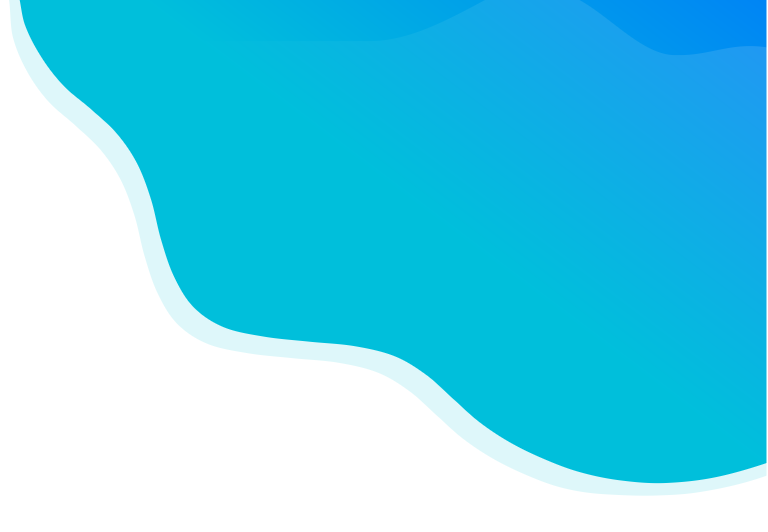
Write a Shadertoy shader that draws this background.

```glsl
// Layered wavy blue corner with a pale rim on a white sheet.
#define GRID vec2(768.0, 531.0)
#define KNOT_STEP 50.0
#define RIM_WIDTH 33.0
#define FADE_START 85.0
#define FADE_END 460.0
#define PAPER vec3(1.0)
#define RIM vec3(0.87, 0.97, 0.98)
#define TEAL vec3(0.0, 0.75, 0.86)
#define DEEP_BLUE vec3(0.0, 0.52, 0.96)
#define LIGHT_BLUE vec3(0.14, 0.58, 0.96)

// Shoreline height across the diagonal, at even steps along it.
const int KNOTS = 27;
const float SHORE[KNOTS] = float[KNOTS](
    30.0, 0.0, -16.0, -22.0, -18.0, -16.5, -26.0, -48.0, -78.0,
    -102.0, -113.0, -103.0, -72.0, -32.0, 9.0, 39.0, 52.0, 55.0,
    58.0, 68.0, 85.0, 108.0, 141.0, 186.0, 252.0, 350.0, 480.0);

float knot(int i) {
    return SHORE[clamp(i, 0, KNOTS - 1)];
}

// Catmull-Rom curve through the knots.
float shoreline(float along) {
    float k = along / KNOT_STEP;
    int i = int(floor(k));
    float f = fract(k);
    float a = knot(i - 1), b = knot(i), c = knot(i + 1), d = knot(i + 2);
    return b + 0.5 * f * (c - a + f * (2.0 * a - 5.0 * b + 4.0 * c - d
             + f * (3.0 * (b - c) + d - a)));
}

// The rim thins at the top left and near the lowest bend.
float rimWidth(float along) {
    float bend = (along - 1140.0) / 60.0;
    return RIM_WIDTH - 18.0 * exp(-along / 70.0) - 8.0 * exp(-bend * bend)
         + 7.0 * smoothstep(1190.0, 1250.0, along);
}

// Lower edge of the two deep waves hanging from the top.
float topWave(float x) {
    float left = 41.0 - 82.0 * smoothstep(370.0, 600.0, x);
    float ripple = sin(max(x - 680.0, 0.0) * 3.14159 / 140.0);
    float right = -9.0 + 64.0 * smoothstep(550.0, 675.0, x)
                - 9.0 * ripple * ripple;
    return max(left, right);
}

// Smooth coverage of the region where d is positive.
float cover(float d) {
    float slope = length(vec2(dFdx(d), dFdy(d)));
    return clamp(0.5 + d / max(slope, 1e-4), 0.0, 1.0);
}

void mainImage(out vec4 fragColor, in vec2 fragCoord) {
    vec2 uv = fragCoord / iResolution.xy;
    vec2 p = vec2(uv.x, 1.0 - uv.y) * GRID;

    // Diagonal frame: along the shore and across it.
    float along = p.x + p.y;
    float inside = p.x - p.y - shoreline(along);

    // Water: teal fading to blue toward the upper right.
    float fade = (dot(p, vec2(0.6, -0.8)) - FADE_START) / (FADE_END - FADE_START);
    fade = clamp(fade, 0.0, 1.0);
    vec3 front = mix(TEAL, LIGHT_BLUE, fade);
    vec3 back = mix(TEAL, DEEP_BLUE, fade);
    vec3 water = mix(front, back, cover(topWave(p.x) - p.y));

    // Stack paper, rim and water, leaving a thin margin at the right.
    vec3 color = mix(PAPER, RIM, cover(inside + rimWidth(along)));
    color = mix(color, water, cover(inside));
    color = mix(color, PAPER, cover(p.x - 766.5));
    fragColor = vec4(color, 1.0);
}
```
